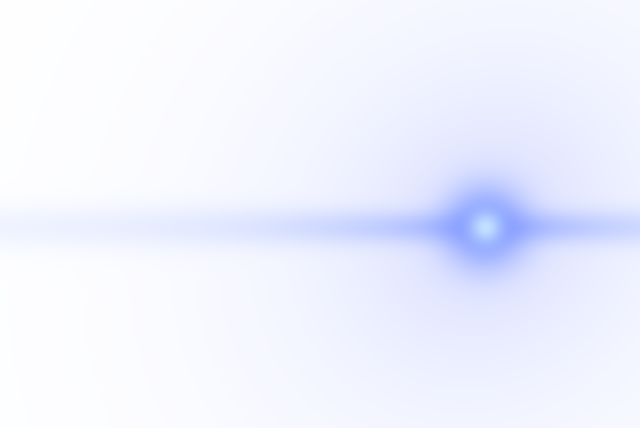
Give the GLSL for this background, as a Shadertoy shader.

```glsl
#define FLARE_CENTER vec2(0.759, 0.469)
#define HAZE_TINT vec3(1.0, 0.85, 0.0)
#define STREAK_TINT vec3(1.0, 0.74, 0.0)
#define CORE_COLOR vec3(0.76, 0.88, 1.0)
#define HAZE_DENSITY 0.20
#define HAZE_REACH 0.33
#define DISC_DENSITY 0.55
#define DISC_RADIUS 0.087
#define CORE_RADIUS 0.042
#define DIAGONAL_STRETCH 0.12

float gaussian(float dist, float width) {
    float t = dist / width;
    return exp(-t * t);
}

// Wide soft glow, slightly drawn out along the rising diagonal
float hazeDensity(vec2 p) {
    float stretched = sqrt(max(dot(p, p) - 2.0 * DIAGONAL_STRETCH * p.x * p.y, 0.0));
    return HAZE_DENSITY * exp(-stretched / HAZE_REACH);
}

// Horizontal beam: strong near the flare, with a long faint tail
float streakDensity(vec2 p) {
    float along = abs(p.x);
    float strength = 0.25 * exp(-along / 0.3) + 0.09 * exp(-along / 2.0);
    float width = mix(0.036, 0.050, smoothstep(0.05, 0.8, along));
    return strength * gaussian(p.y, width);
}

void mainImage(out vec4 fragColor, in vec2 fragCoord) {
    // Flare-centred coordinates in units of canvas height
    vec2 p = (fragCoord - FLARE_CENTER * iResolution.xy) / iResolution.y;
    float radius = length(p);
    float disc = gaussian(radius, DISC_RADIUS);

    // The beam dissolves into the disc so the densities do not pile up
    float streak = streakDensity(p) * (1.0 - 0.85 * disc);
    vec3 density = HAZE_TINT * hazeDensity(p)
                 + STREAK_TINT * (streak + DISC_DENSITY * disc);

    // White light tinted by the layers, then the pale core
    vec3 color = exp(-density);
    color = mix(color, CORE_COLOR, gaussian(radius, CORE_RADIUS));

    fragColor = vec4(color, 1.0);
}
```
